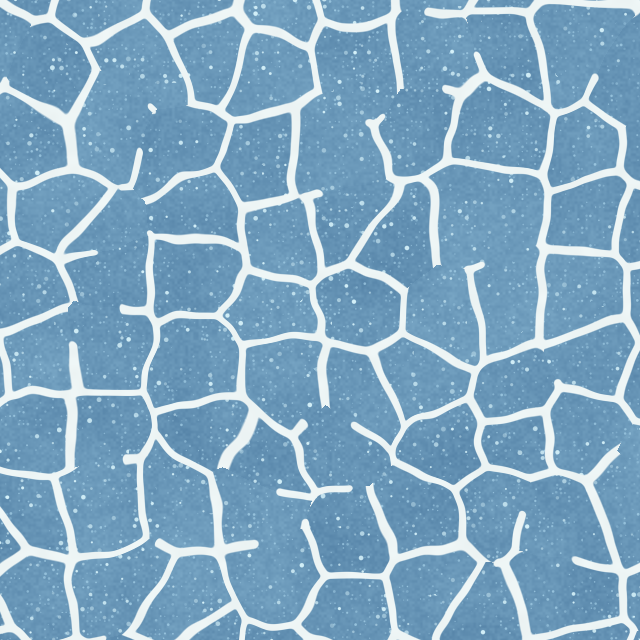
Reproduce this pattern procedurally as a Shadertoy shader.

```glsl
// Cracked blue paving: pale joints of even width between speckled stones.
// The joints are Voronoi borders on a gently warped grid, some of them cut
// short into dead ends; the stones carry fine grain and scattered flecks.

float hash(vec2 p) {
    return fract(sin(dot(p, vec2(127.1, 311.7))) * 43758.545);
}

vec2 hash2(vec2 p) {
    return vec2(hash(p), hash(p + 57.3));
}

float noise(vec2 p) {
    vec2 i = floor(p), f = fract(p);
    f = f * f * (3.0 - 2.0 * f);
    return mix(mix(hash(i), hash(i + vec2(1, 0)), f.x),
               mix(hash(i + vec2(0, 1)), hash(i + vec2(1, 1)), f.x), f.y);
}

float smoothMin(float a, float b, float k) {
    float h = max(k - abs(a - b), 0.0) / k;
    return min(a, b) - h * h * k * 0.25;
}

vec2 stoneCentre(vec2 id) {
    return id + 0.5 + 0.8 * (hash2(id) - 0.5);
}

// Distance to the nearest joint; stone receives the id of the stone
float jointDistance(vec2 p, out vec2 stone) {
    vec2 base = floor(p);
    float nearest = 1e3;
    for (int y = -1; y <= 1; y++)
    for (int x = -1; x <= 1; x++) {
        vec2 id = base + vec2(x, y);
        float d = distance(p, stoneCentre(id));
        if (d < nearest) { nearest = d; stone = id; }
    }

    vec2 centre = stoneCentre(stone);
    float result = 1.0;
    for (int y = -2; y <= 2; y++)
    for (int x = -2; x <= 2; x++) {
        if (x == 0 && y == 0) continue;
        vec2 id = stone + vec2(x, y);
        vec2 other = stoneCentre(id);
        vec2 normal = normalize(other - centre);
        vec2 fromMid = p - 0.5 * (centre + other);
        float d = -dot(fromMid, normal);

        // Cut a share of the joints into rounded dead ends
        vec2 pairKey = stone + id;
        if (hash(pairKey + 13.7) < 0.2) {
            vec2 along = vec2(-normal.y, normal.x) * (normal.x < 0.0 ? -1.0 : 1.0);
            float past = dot(fromMid, along) - mix(-0.4, 0.1, hash(pairKey + 71.1));
            d = length(vec2(d, max(past, 0.0)));
        }
        result = smoothMin(result, d, 0.04);
    }
    return result;
}

// Round flecks of varied size, one at most in each grid square
float flecks(vec2 uv, float scale, float share, float pixel) {
    vec2 p = uv * scale, id = floor(p);
    float radius = mix(0.12, 0.32, hash(id + 5.9));
    vec2 centre = 0.5 + 0.36 * (hash2(id + 31.4) - 0.5);
    float soft = 0.7 * pixel * scale;
    float dot_ = 1.0 - smoothstep(radius - soft, radius + soft, length(fract(p) - centre));
    float strength = mix(0.35, 1.0, hash(id + 88.2));
    return dot_ * strength * step(hash(id + 19.6), share);
}

void mainImage(out vec4 fragColor, in vec2 fragCoord) {
    float pixel = 1.0 / iResolution.y;
    vec2 uv = fragCoord * pixel;

    // Warp the stone grid so the joints bend a little
    float scale = 8.3;
    vec2 p = uv * scale + 3.0;
    p += 0.32 * (vec2(noise(p * 0.9), noise(p * 0.9 + 40.0)) - 0.5);
    p += 0.09 * (vec2(noise(p * 3.2 + 9.0), noise(p * 3.2 + 70.0)) - 0.5);
    vec2 stone;
    float joint = jointDistance(p, stone) / scale;

    // Stone colour: tone per stone, broad mottling, fine grain
    float tone = 0.47 + 0.3 * (hash(stone + 3.3) - 0.5);
    tone += 0.4 * (noise(uv * 14.0) - 0.5);
    tone += 0.45 * (noise(uv * 240.0) - 0.5) + 0.2 * (noise(uv * 95.0) - 0.5);
    vec3 color = mix(vec3(0.35, 0.53, 0.67), vec3(0.47, 0.65, 0.77), tone);

    // Flecks gather in loose patches
    float patchy = mix(0.5, 1.4, noise(uv * 18.0 + 6.0));
    color = mix(color, vec3(0.66, 0.83, 0.92), 0.75 * flecks(uv, 150.0, 0.2 * patchy, pixel));
    color = mix(color, vec3(0.84, 0.95, 0.98), flecks(uv + 0.37, 85.0, 0.12 * patchy, pixel));

    // Pale joints with a soft rim
    float soft = max(0.0013, 0.8 * pixel);
    float cover = 1.0 - smoothstep(-soft, soft, joint - 0.0062);
    vec3 pale = vec3(0.93, 0.96, 0.96) + 0.02 * (noise(uv * 60.0) - 0.5);
    fragColor = vec4(mix(color, pale, cover), 1.0);
}
```
